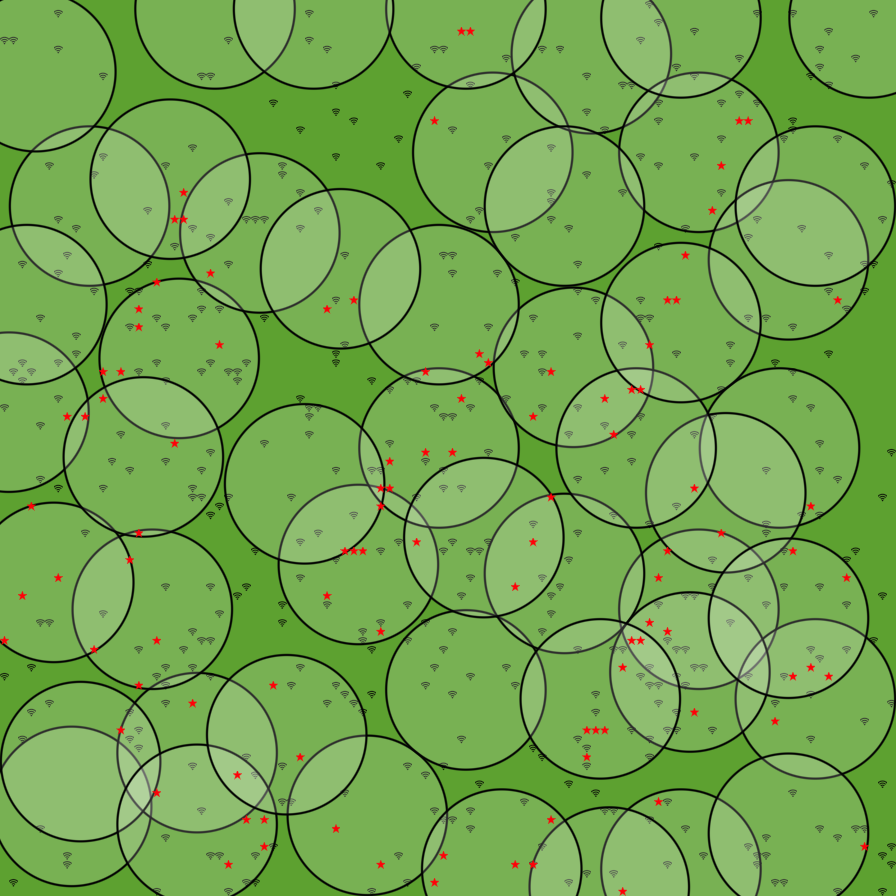
Give the GLSL for this pattern, as a three.js fragment shader.

```glsl
varying vec2 vUv;

const float SOFT = 0.001;
const float GRID = 100.0;
const float DISC_ROWS = 7.0;
const int DISC_COUNT = 49;
const float DISC_RADIUS = 0.089;
const float RIM_HALF_WIDTH = 0.0012;
const float PI = 3.14159;

const vec3 GRASS = vec3(0.365, 0.631, 0.188);
const vec3 INK = vec3(0.03, 0.04, 0.02);
const vec3 RED = vec3(1.0, 0.0, 0.03);

float hash(vec2 p) {
  return fract(sin(dot(p, vec2(127.1, 311.7))) * 43758.5453);
}

float coverage(float dist) {
  return 1.0 - smoothstep(-SOFT, SOFT, dist);
}

// Jittered disc centre, snapped to the fine grid
vec2 discCentre(int index) {
  // Stride through the cells so that overlaps stack in a mixed order
  float slot = mod(float(index) * 19.0, DISC_ROWS * DISC_ROWS);
  vec2 cell = vec2(mod(slot, DISC_ROWS), floor((slot + 0.5) / DISC_ROWS));
  vec2 jitter = vec2(hash(cell + 3.7), hash(cell + 21.3)) - 0.5;
  vec2 centre = (cell + 0.5 + 0.92 * jitter) / DISC_ROWS;
  return floor(centre * GRID + 0.5) / GRID;
}

// Dot with three arcs fanning upwards
float signalDistance(vec2 p, float spacing, float halfStroke) {
  p.y += 0.0036;
  float r = length(p);
  float ring = clamp(floor(r / spacing + 0.5), 1.0, 3.0);
  float arc = abs(r - ring * spacing) - halfStroke;
  float wedge = (abs(p.x) - p.y) * 0.7071;
  return min(max(arc, wedge), r - 1.4 * halfStroke);
}

// Five-pointed star with one tip up
float starDistance(vec2 p, float outer, float inner) {
  float sector = PI / 5.0;
  float a = abs(mod(atan(p.x, p.y) + sector, 2.0 * sector) - sector);
  vec2 q = length(p) * vec2(cos(a), sin(a));
  vec2 tip = vec2(outer, 0.0);
  vec2 edge = inner * vec2(cos(sector), sin(sector)) - tip;
  return dot(q - tip, normalize(vec2(edge.y, -edge.x)));
}

void main() {
  vec2 cell = floor(vUv * GRID);
  vec2 cellCentre = (cell + 0.5) / GRID;
  vec2 local = vUv - cellCentre;
  vec3 color = GRASS;

  // Scattered signal marks lie below the discs
  float hasSignal = step(hash(cell + 0.37), 0.043);
  color = mix(color, INK, hasSignal * coverage(signalDistance(local, 0.0023, 0.0005)));

  // Translucent discs with dark rims
  float cellDistance = 1.0;
  for (int i = 0; i < DISC_COUNT; i++) {
    vec2 centre = discCentre(i);
    float d = length(vUv - centre) - DISC_RADIUS;
    color = mix(color, vec3(1.0), 0.168 * coverage(d));
    color = mix(color, INK * 0.3, coverage(abs(d) - RIM_HALF_WIDTH));
    cellDistance = min(cellDistance, length(cellCentre - centre) - DISC_RADIUS);
  }

  // Red stars appear only in covered cells
  float hasStar = step(hash(cell + 57.9), 0.0135) * step(cellDistance, 0.0);
  color = mix(color, RED, hasStar * coverage(starDistance(local, 0.0054, 0.0024)));

  gl_FragColor = vec4(color, 1.0);
}
```
